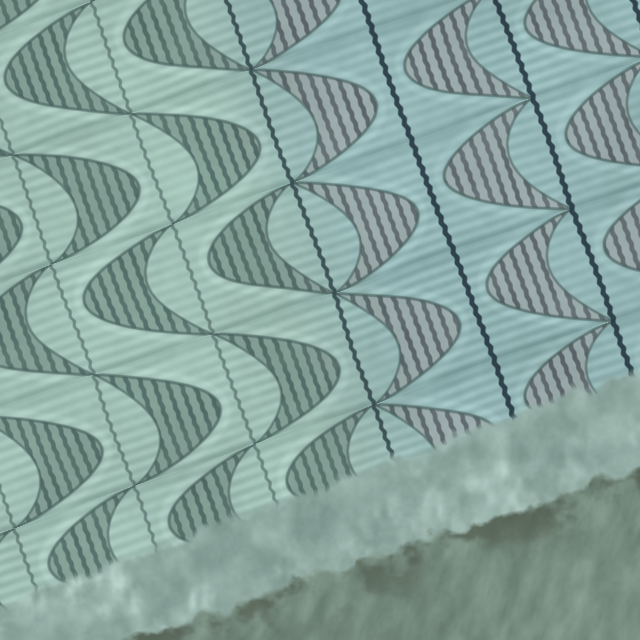
Give the GLSL for this pattern, as a WebGL 2 fragment shader.

```glsl
#version 300 es
precision highp float;
// Slanted wall of relief panels: ribbed half-ovals hang on dark seams, alternating
// sides in the left columns and fixed in the right ones. A skewed grid places
// the ovals; value noise adds wear, a rubble ledge and a grassy bank below.
uniform vec2 u_resolution;
out vec4 fragColor;

const float TAU = 6.2831853;
const vec2 GRID_ORIGIN = vec2(0.393, 0.111);
const vec2 COLUMN_STEP = vec2(0.1875, -0.0651);
const vec2 ROW_STEP = vec2(0.0638, 0.1732);
const float RIBS = 10.0;
const float GROOVES = 11.0;

float hash(vec2 p) {
  return fract(sin(dot(p, vec2(127.1, 311.7))) * 43758.545);
}

float noise(vec2 p) {
  vec2 i = floor(p), f = fract(p);
  f = f * f * (3.0 - 2.0 * f);
  return mix(mix(hash(i), hash(i + vec2(1, 0)), f.x),
             mix(hash(i + vec2(0, 1)), hash(i + vec2(1, 1)), f.x), f.y);
}

float fbm(vec2 p) {
  float sum = 0.0, amp = 0.5;
  for (int i = 0; i < 4; i++) {
    sum += amp * noise(p);
    p = p * 2.03 + 17.0;
    amp *= 0.5;
  }
  return sum / 0.9375;
}

// Lopsided half-oval profile over t in 0..1
float bow(float t) {
  t = clamp(t, 0.001, 0.999);
  return pow(sin(0.5 * TAU * pow(t, 1.29)), 0.7);
}

// Approximate signed distance to a half-oval, positive inside
float ovalDistance(float across, float t, float reach) {
  float slope = reach * (bow(t + 0.01) - bow(t - 0.01)) / 0.02;
  return (reach * bow(t) - across) / sqrt(1.0 + slope * slope);
}

float stroke(float d, float halfWidth, float soft) {
  return 1.0 - smoothstep(halfWidth - soft, halfWidth + soft, abs(d));
}

vec3 wall(vec2 p, float soft) {
  // Skewed grid coordinates: x across the seams, y down them
  vec2 g = inverse(mat2(COLUMN_STEP, ROW_STEP)) * (p - GRID_ORIGIN);
  g += 0.03 * (vec2(noise(p * 9.0), noise(p * 9.0 + 40.0)) - 0.5);
  vec2 cell = floor(g), f = g - cell;
  bool facesRight = cell.x < 0.0 ? mod(cell.y, 2.0) < 0.5 : cell.x < 0.5;
  float across = facesRight ? f.x : 1.0 - f.x;
  float t = facesRight ? f.y : 1.0 - f.y;
  float outer = ovalDistance(across, t, 0.86 + 0.04 * (hash(cell) - 0.5));
  float inner = ovalDistance(across, t, 0.34);
  float cool = smoothstep(-0.5, 0.5, g.x);

  // Pale panel with fine grooves along the rows
  vec3 pale = mix(vec3(0.62, 0.74, 0.70), vec3(0.57, 0.70, 0.70), cool);
  float groove = sin(TAU * GROOVES * g.y);
  vec3 col = pale + 0.03 * groove * (0.5 + noise(p * 14.0));
  col -= 0.06 * stroke(f.y - 0.5, 0.5, 0.01) * smoothstep(0.40, 0.5, abs(f.y - 0.5));

  // Ribbed crescent between the two ovals
  float rib = smoothstep(-0.1, 0.85, sin(TAU * RIBS * g.x + 0.25 * groove));
  vec3 ribTop = mix(vec3(0.51, 0.62, 0.58), vec3(0.60, 0.66, 0.66), cool);
  vec3 ribGap = mix(vec3(0.31, 0.41, 0.39), vec3(0.34, 0.38, 0.40), cool);
  vec3 ribbed = mix(ribTop, ribGap, rib * (0.75 + 0.25 * noise(p * 25.0)));
  float crescent = smoothstep(-soft, soft, outer) * smoothstep(soft, -soft, inner);
  col = mix(col, ribbed, crescent);

  // Oval outlines and a faint shade beside them
  vec3 outline = vec3(0.28, 0.37, 0.36);
  col = mix(col, outline, 0.65 * stroke(outer, 0.012, soft));
  col = mix(col, outline, 0.60 * stroke(inner, 0.010, soft));
  col += 0.04 * stroke(outer + 0.05, 0.025, 0.02);

  // Jagged seams, darker toward the right
  float seam = abs(fract(g.x + 0.5 + 0.007 * groove) - 0.5);
  float seamDark = mix(0.60, 0.92, smoothstep(-0.9, 0.0, g.x));
  float seamWidth = mix(0.013, 0.021, cool);
  vec3 seamColor = mix(vec3(0.28, 0.37, 0.36), vec3(0.15, 0.22, 0.26), cool);
  return mix(col, seamColor, seamDark * stroke(seam, seamWidth, soft));
}

vec3 rubble(vec2 p) {
  float lumps = fbm(p * vec2(32.0, 24.0));
  float bright = smoothstep(0.45, 0.75, fbm(p * 16.0 + 5.0)) * (1.0 - 0.6 * p.x);
  vec3 col = mix(vec3(0.45, 0.55, 0.52), vec3(0.64, 0.74, 0.71), lumps);
  return col + 0.22 * bright * noise(p * vec2(90.0, 45.0));
}

vec3 bank(vec2 p, float depth) {
  float blades = fbm(vec2(p.x * 45.0 + p.y * 12.0, p.y * 20.0));
  vec3 col = mix(vec3(0.38, 0.46, 0.41), vec3(0.54, 0.63, 0.57), blades);
  float soil = smoothstep(0.40, 0.65, fbm(p * 22.0)) * smoothstep(0.11, 0.0, depth);
  return mix(col, vec3(0.31, 0.35, 0.30), 0.75 * soil);
}

void main() {
  vec2 p = gl_FragCoord.xy / u_resolution;
  p.y = 1.0 - p.y;
  float soft = max(0.009, 4.0 / min(u_resolution.x, u_resolution.y));

  // Depth below the wall foot and below the ledge, with ragged edges
  float ragged = 0.035 * (fbm(p * 28.0) - 0.5);
  float foot = p.y - 0.573 - 0.375 * (1.0 - p.x) + ragged;
  float ledge = p.y - 0.729 - 0.340 * (1.0 - p.x) + 1.3 * ragged;
  vec3 col = wall(p, soft);
  col = mix(col, rubble(p), smoothstep(-0.008, 0.012, foot));
  col = mix(col, bank(p, ledge), smoothstep(-0.006, 0.010, ledge));

  // Weathering
  col *= 0.93 + 0.10 * fbm(p * 7.0) + 0.06 * fbm(p * 60.0);
  fragColor = vec4(clamp(col, 0.0, 1.0), 1.0);
}
```
